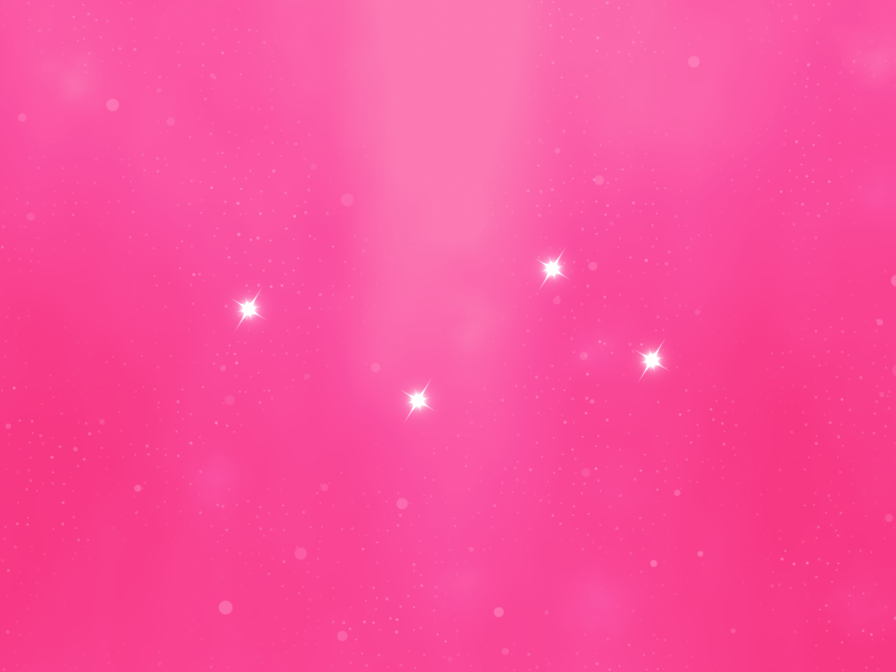
Give the GLSL for this background, as a Shadertoy shader.

```glsl
// A hot pink haze with a pale vertical beam, drifting puffs, dust and four sparkles.
// Gradient noise shapes the haze; hashed grids scatter the puffs, discs and dust;
// each sparkle is a soft core crossed by tapered rays.

const vec3 DEEP_PINK = vec3(0.970, 0.220, 0.515);
const vec3 MID_PINK  = vec3(0.982, 0.310, 0.630);
const vec3 PALE_PINK = vec3(0.985, 0.470, 0.700);
const vec3 DISC_TINT = vec3(1.0, 0.58, 0.77);
const vec3 DUST_TINT = vec3(1.0, 0.66, 0.83);

const float BEAM_X = 0.66;        // lengths are in canvas heights
const float BEAM_HALF = 0.13;
const float BEAM_GAIN = 0.25;
const float GLOW_WIDTH = 0.42;
const float GLOW_GAIN = 0.35;
const float TOP_GAIN = 0.47;
const float HAZE_GAIN = 0.22;
const float PUFF_GAIN = 0.38;

const float PUFF_CELLS = 5.0;     // grid cells per canvas height
const float DISC_CELLS = 14.0;
const float DUST_CELLS = 58.0;

const int STAR_COUNT = 4;
const float STAR_TILT = 1.02;
const float CORE_RADIUS = 0.0105;
const float RAY_LENGTH = 0.041;
const float RAY_WIDTH = 0.0019;

vec3 hash3(vec2 cell) {
    vec3 q = fract(cell.xyx * vec3(0.1031, 0.1030, 0.0973));
    q += dot(q, q.yxz + 33.33);
    return fract((q.xxy + q.yzz) * q.zyx);
}

float cornerSlope(vec2 cell, vec2 offset, vec2 f) {
    float angle = 6.28318 * hash3(cell + offset).x;
    return dot(vec2(cos(angle), sin(angle)), f - offset);
}

float gradientNoise(vec2 p) {
    vec2 i = floor(p), f = p - i;
    vec2 u = f * f * f * (f * (f * 6.0 - 15.0) + 10.0);
    vec2 e = vec2(0.0, 1.0);
    return mix(mix(cornerSlope(i, e.xx, f), cornerSlope(i, e.yx, f), u.x),
               mix(cornerSlope(i, e.xy, f), cornerSlope(i, e.yy, f), u.x), u.y);
}

float fbm(vec2 p) {
    float sum = 0.0, gain = 1.0;
    for (int i = 0; i < 4; i++) {
        sum += gain * gradientNoise(p);
        p = p * 2.03 + 17.3;
        gain *= 0.5;
    }
    return sum;
}

// One random disc per occupied cell; radii and edge are in cell units.
float scatter(vec2 p, float cells, vec2 radii, float edge, float density, float seed) {
    vec2 cell = floor(p * cells);
    vec3 place = hash3(cell + seed);
    vec3 look = hash3(cell + seed + 71.0);
    float radius = mix(radii.x, radii.y, look.x * look.x);
    vec2 centre = 0.5 + (place.xy - 0.5) * max(0.0, 1.0 - 2.0 * (radius + edge));
    float d = length(p * cells - cell - centre);
    float disc = 1.0 - smoothstep(radius - edge, radius + edge, d);
    return disc * step(place.z, density) * mix(0.3, 1.0, look.y);
}

float ray(vec2 q, float len) {
    float taper = max(0.0, 1.0 - abs(q.x) / len);
    float across = q.y / (RAY_WIDTH * (0.35 + 0.65 * taper));
    return taper * exp(-across * across);
}

float sparkle(vec2 q) {
    float c = cos(STAR_TILT), s = sin(STAR_TILT);
    vec2 t = vec2(c * q.x + s * q.y, c * q.y - s * q.x);
    vec2 diag = vec2(t.x + t.y, t.y - t.x) * 0.7071;
    float d = length(q) / CORE_RADIUS;
    float light = 1.25 * exp(-d * d) + 0.3 * exp(-0.22 * d * d);
    light += ray(t, RAY_LENGTH) + 0.85 * ray(t.yx, RAY_LENGTH * 0.8);
    light += 0.6 * (ray(diag, RAY_LENGTH * 0.5) + ray(diag.yx, RAY_LENGTH * 0.5));
    return min(light, 1.0);
}

// Zigzag across the middle of the canvas.
vec2 starCentre(float i) {
    float flip = 1.0 - 2.0 * mod(i, 2.0);
    return vec2(0.37 + 0.2 * i + 0.06 * sin(i * 1.0472), 0.457 + 0.03 * i + 0.083 * flip);
}

void mainImage(out vec4 fragColor, in vec2 fragCoord) {
    vec2 p = fragCoord / iResolution.y;
    float pixel = 1.0 / iResolution.y;
    p.x += 0.5 * (4.0 / 3.0 - iResolution.x * pixel);

    // Haze level: light from above, a broad glow and the beam
    float haze = fbm(p * vec2(3.2, 2.0) + 4.7);
    float side = (p.x - BEAM_X) / GLOW_WIDTH;
    float beam = 1.0 - smoothstep(0.4 * BEAM_HALF, 1.5 * BEAM_HALF, abs(p.x - BEAM_X + 0.05 * haze));
    beam *= smoothstep(0.05, 0.55, p.y);
    float level = 0.03 + TOP_GAIN * smoothstep(0.25, 1.0, p.y);
    level += GLOW_GAIN * exp(-side * side) + BEAM_GAIN * beam + HAZE_GAIN * haze;

    // Puffs with ragged outlines
    vec2 warp = 0.02 * vec2(fbm(p * 14.0), fbm(p * 14.0 + 31.0));
    float puff = scatter(p + warp, PUFF_CELLS, vec2(0.16, 0.24), 0.2, 0.35, 13.0);
    level += PUFF_GAIN * puff * (0.7 + 0.5 * fbm(p * 18.0));
    level = clamp(level, 0.0, 1.0);
    vec3 color = mix(DEEP_PINK, MID_PINK, min(level * 2.0, 1.0));
    color = mix(color, PALE_PINK, max(level * 2.0 - 1.0, 0.0));

    // Discs and clustered dust
    float edge = max(pixel, 0.0014);
    float disc = scatter(p, DISC_CELLS, vec2(0.045, 0.15), edge * DISC_CELLS, 0.22, 5.0);
    color = mix(color, DISC_TINT, 0.55 * disc);
    float cluster = smoothstep(-0.5, 0.5, fbm(p * 4.0 + 9.0)) * (1.0 - 0.6 * beam);
    float dust = scatter(p, DUST_CELLS, vec2(0.06, 0.13), edge * DUST_CELLS, 0.5, 43.0);
    color = mix(color, DUST_TINT, 0.65 * dust * cluster);

    for (int i = 0; i < STAR_COUNT; i++)
        color = mix(color, vec3(1.0), sparkle(p - starCentre(float(i))));
    fragColor = vec4(color, 1.0);
}
```
